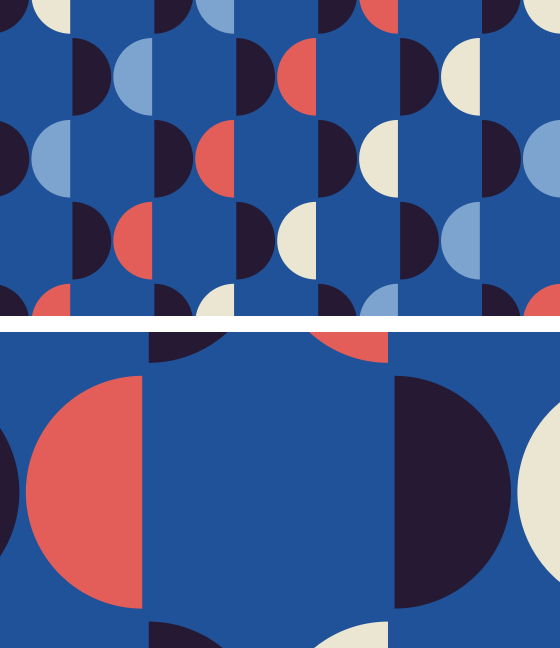
Top, the full canvas; bottom, a detail of the centre.
Write a WebGL 1 fragment shader that draws this pattern.

```glsl
precision highp float;
// Staggered pairs of back-turned half discs on blue, the right halves cycling through three colours.

uniform vec2 u_resolution;

// Lengths below are in cells; one cell is PITCH canvas heights.
const float PITCH = 7.0 / 27.0;
const vec2 ORIGIN = vec2(0.3705, -0.0804);  // centre of the lowest left pair
const float RADIUS = 0.4735;
const float FLAT_EDGE = 0.4866;             // pair centre to each straight side
const float COLOUR_START = 2.0;             // colour step of the pair at ORIGIN

const vec3 GROUND = vec3(0.12, 0.32, 0.60);
const vec3 DARK = vec3(0.15, 0.10, 0.20);
const vec3 CREAM = vec3(0.92, 0.90, 0.82);
const vec3 SKY = vec3(0.49, 0.64, 0.81);
const vec3 CORAL = vec3(0.89, 0.37, 0.35);

// Distance to two mirrored half discs whose round sides face each other.
float halfDiscPair(vec2 p) {
    float fromFlat = abs(p.x) - FLAT_EDGE;
    return max(length(vec2(fromFlat, p.y)) - RADIUS, fromFlat);
}

// Three-colour cycle.
vec3 accentColour(float index) {
    float colourStep = mod(index + 0.5, 3.0);
    return colourStep < 1.0 ? CREAM : (colourStep < 2.0 ? SKY : CORAL);
}

void main() {
    vec2 p = gl_FragCoord.xy / (u_resolution.y * PITCH) - ORIGIN;
    float pixel = 1.0 / (u_resolution.y * PITCH);

    // Staggered lattice: pairs sit two cells apart, odd rows shift by one.
    float row = floor(p.y + 0.5);
    float shift = mod(row, 2.0);
    float column = 2.0 * floor((p.x - shift) * 0.5 + 0.5) + shift;
    vec2 local = p - vec2(column, row);

    // Left half is dark; the right half steps its colour along the diagonals.
    vec3 accent = accentColour((column - row) * 0.5 + COLOUR_START);
    vec3 ink = local.x < 0.0 ? DARK : accent;
    float coverage = clamp(0.5 - halfDiscPair(local) / pixel, 0.0, 1.0);

    gl_FragColor = vec4(mix(GROUND, ink, coverage), 1.0);
}
```
